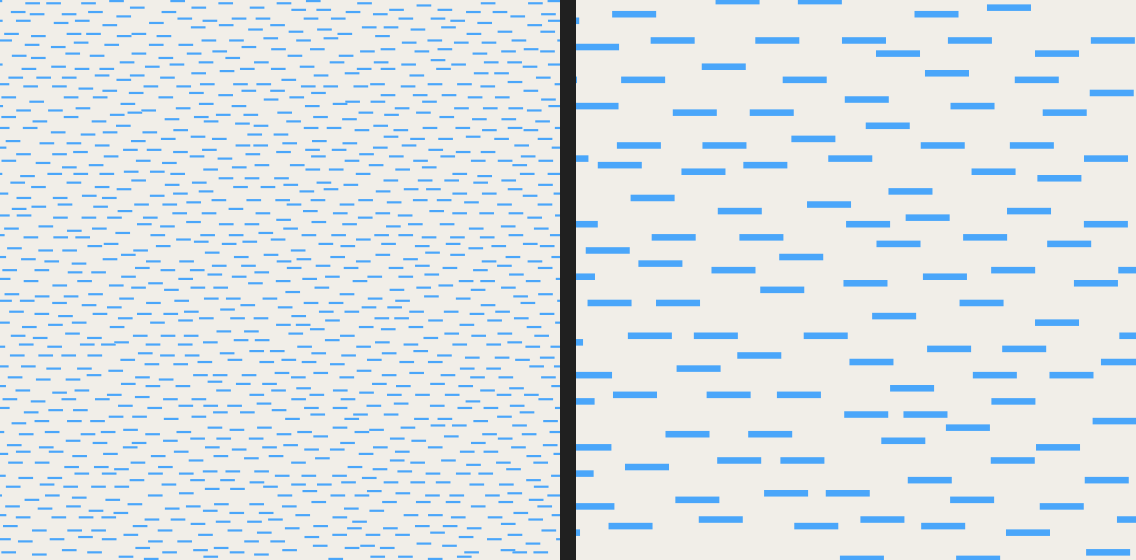
Left, the full canvas; right, a detail of the centre.
Write a Shadertoy shader that draws this pattern.

```glsl
#define GRID vec2(20.0, 52.0)
#define DASH_SIZE vec2(0.0262, 0.0039)
#define JITTER vec2(0.38, 0.56)
#define SNAP_ROWS 256.0
#define WANDER 0.009
#define PAPER vec3(0.945, 0.933, 0.910)
#define INK vec3(0.290, 0.650, 0.980)
#define TAU 6.2831853

vec2 hash22(vec2 p) {
    vec2 k = vec2(dot(p, vec2(127.1, 311.7)), dot(p, vec2(269.5, 183.3)));
    return fract(sin(k) * 43758.5453);
}

// Vertical drift of the rows, periodic across the unit tile
float rowDrift(float x) {
    return WANDER * (sin(TAU * 2.0 * x + 0.7) + 0.5 * sin(TAU * 5.0 * x + 2.1));
}

// Centre of the dash belonging to one cell of the staggered grid
vec2 dashCentre(vec2 cell) {
    vec2 jitter = (hash22(mod(cell, GRID)) - 0.5) * JITTER;
    float stagger = 0.5 * mod(cell.y, 2.0);
    vec2 centre = (cell + 0.5 + vec2(stagger, 0.0) + jitter) / GRID;
    centre.y += rowDrift(centre.x);
    centre.y = (floor(centre.y * SNAP_ROWS) + 0.5) / SNAP_ROWS;
    return centre;
}

// Antialiased coverage of an axis-aligned dash
float dashCoverage(vec2 offset, float pixel) {
    vec2 edge = clamp((0.5 * DASH_SIZE - abs(offset)) / pixel + 0.5, 0.0, 1.0);
    return edge.x * edge.y;
}

void mainImage(out vec4 fragColor, in vec2 fragCoord) {
    float pixel = 1.0 / iResolution.y;
    vec2 uv = fragCoord * pixel;
    vec2 home = floor((uv - vec2(0.0, rowDrift(uv.x))) * GRID);

    // Gather the dashes of the neighbouring cells
    float ink = 0.0;
    for (int j = -1; j <= 1; j++) {
        for (int i = -1; i <= 1; i++) {
            vec2 centre = dashCentre(home + vec2(i, j));
            ink = max(ink, dashCoverage(uv - centre, pixel));
        }
    }

    fragColor = vec4(mix(PAPER, INK, ink), 1.0);
}
```
